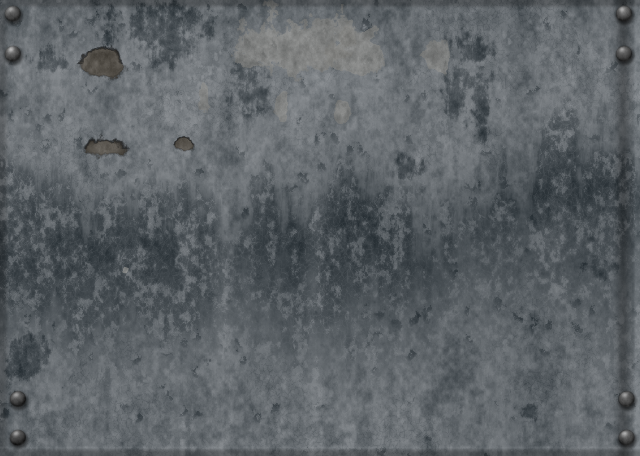
A Shadertoy shader for this texture:

```glsl
// Weathered blue-grey steel plate with dark stains, peeled paint, chips and rivets.
#define SHADOW vec3(.19, .22, .24)
#define HIGHLIGHT vec3(.56, .575, .59)
#define PRIMER vec3(.54, .54, .53)
#define RUST vec3(.33, .31, .28)
#define STAIN_DEPTH .47
#define GRAIN_GAIN .17
#define FINE_GAIN .19
#define CRACK_SCALE 75.
#define RIVET_RADIUS .0172

// Places in canvas fractions: centre xy, radii zw
const vec4 PEELS[7] = vec4[7](
  vec4(.452, .892, .08, .068), vec4(.555, .868, .04, .05),
  vec4(.535, .757, .011, .024), vec4(.69, .87, .022, .042),
  vec4(.318, .81, .012, .06), vec4(.197, .405, .011, .018),
  vec4(.442, .77, .011, .045));
const vec4 CHIPS[3] = vec4[3](
  vec4(.153, .86, .043, .029), vec4(.163, .674, .029, .026),
  vec4(.288, .683, .013, .016));
const vec4 BLOTS[9] = vec4[9](
  vec4(.73, .81, .035, .09), vec4(.25, .93, .07, .05),
  vec4(.945, .41, .024, .024), vec4(.268, .3, .015, .035),
  vec4(.08, .86, .04, .03), vec4(.64, .62, .025, .03),
  vec4(.39, .82, .02, .06), vec4(.05, .22, .05, .05),
  vec4(.83, .095, .012, .015));

vec2 hash2(vec2 p) {
  vec3 q = fract(p.xyx * vec3(.1031, .103, .0973));
  q += dot(q, q.yzx + 33.33);
  return fract((q.xx + q.yz) * q.zy);
}

// Smooth lattice noise in five layers, about -1 to 1
float layers(vec2 p) {
  float sum = 0., amp = .7;
  for (int i = 0; i < 5; i++) {
    vec2 c = floor(p), f = fract(p), e = vec2(1, 0);
    f = f * f * (3. - 2. * f);
    float low = mix(hash2(c).x, hash2(c + e).x, f.x);
    float high = mix(hash2(c + e.yx).x, hash2(c + 1.).x, f.x);
    sum += amp * (2. * mix(low, high, f.y) - 1.);
    p = p * 2.03 + 17.3;
    amp *= .6;
  }
  return sum;
}

// Cellular noise: nearest distance, border gap, random value of the cell
vec3 cells(vec2 p) {
  float near = 9., next = 9., id = 0.;
  for (int i = 0; i < 9; i++) {
    vec2 c = floor(p) + vec2(i % 3 - 1, i / 3 - 1);
    vec2 h = hash2(c + 50.);
    float d = length(c + h - p);
    if (d < near) { next = near; near = d; id = h.x; }
    else next = min(next, d);
  }
  return vec3(near, next - near, id);
}

float bell(float x, float centre, float width) {
  float d = (x - centre) / width;
  return exp(-d * d);
}

float reach(vec2 uv, vec4 spot) { return length((uv - spot.xy) / spot.zw); }

void mainImage(out vec4 fragColor, in vec2 fragCoord) {
  vec2 uv = fragCoord / iResolution.xy, p = fragCoord / iResolution.y;
  float cloud = layers(p * 5. + 60.);
  float grain = layers(p * 17. + 7.);
  float fine = layers(p * vec2(85, 65) + 3.);
  float streak = layers(p * vec2(14, 1.5) + 2.);
  float drip = layers(p * vec2(48, 8) + 9.);
  vec3 crack = cells(p * CRACK_SCALE + .7 * vec2(grain, drip));
  vec3 speck = cells(p * 30. + .5 * vec2(grain, fine));

  // Painted ground, dimmer at lower right
  float tone = .6 + .1 * smoothstep(.45, .75, uv.y) - .14 * smoothstep(.85, 1., uv.y);
  tone -= .06 * smoothstep(.5, .8, uv.x);
  tone += .1 * (cloud + streak) + .09 * drip + GRAIN_GAIN * grain + FINE_GAIN * fine;

  // Ragged stain across the middle
  float top = .54 + .07 * bell(uv.x, .43, .035) + .12 * bell(uv.x, .56, .065)
    + .14 * smoothstep(.68, .82, uv.x) + .05 * bell(uv.x, .03, .07);
  float bottom = .31 + .08 * smoothstep(.6, .8, uv.x);
  float ragged = .06 * (cloud + drip) + .075 * grain + .07 * streak + .03 * fine;
  float stain = smoothstep(-.045, .045, top - uv.y + ragged);
  stain *= smoothstep(bottom - .15, bottom + .1, uv.y + 1.3 * ragged);
  stain *= 1. - .35 * smoothstep(.62, .75, uv.x) * smoothstep(.6, .48, uv.y);
  stain *= 1. - .25 * bell(uv.x, .37, .05);
  for (int i = 0; i < 9; i++) {
    float d = reach(uv, BLOTS[i]) + .7 * grain + .6 * drip + .4 * fine;
    stain = max(stain, .66 * smoothstep(1.15, .4, d));
  }
  stain = max(stain, .42 * smoothstep(.42, .85, grain + .5 * cloud + .35 * fine));
  tone -= STAIN_DEPTH * stain;

  // Pale runs, worn flecks, crackle and pits
  float run = bell(uv.x, .347, .014) + bell(uv.x, .494, .012) + .5 * bell(uv.x, .625, .008);
  tone += .17 * run * smoothstep(.66, .52, uv.y) * (.5 + uv.y) * (1. + .5 * drip);
  tone += .17 * stain * smoothstep(.15, .65, fine + .5 * grain + .4 * drip);
  tone += .1 * smoothstep(.22, 0., crack.y) * mix(-smoothstep(0., .5, cloud), 1., stain);
  float pit = step(.86, speck.z) * smoothstep(.34, .1, speck.x + .14 * fine + .12 * grain);
  tone -= .24 * pit * (1. - stain);
  vec3 col = mix(SHADOW, HIGHLIGHT, clamp(tone, -.1, 1.15));

  // Peeled paint and rusty chips with dark upper rims
  float wear = .06 * (grain + fine);
  for (int i = 0; i < 7; i++) {
    float d = reach(uv, PEELS[i]) + .45 * cloud + .65 * grain + .16 * fine;
    col = mix(col, PRIMER + wear, .75 * smoothstep(1., .86, d));
  }
  for (int i = 0; i < 3; i++) {
    float d = reach(uv, CHIPS[i]) + .5 * grain + .25 * cloud + .12 * fine;
    float rim = smoothstep(.2, 0., abs(d - 1.)) * (uv.y > CHIPS[i].y ? .55 : .25);
    col = mix(col, RUST + wear, .9 * smoothstep(1.05, .92, d)) * (1. - rim);
  }

  // Worn frame and right-hand seam
  float frame = smoothstep(.016, .004, uv.x) + smoothstep(.98, .992, uv.y) + smoothstep(.02, .006, uv.y);
  col *= 1. - .22 * min(frame, 1.) - .28 * bell(uv.x, .974, .01);
  col += .03 * bell(uv.y, .018, .003) + .07 * smoothstep(.988, .994, uv.x);

  // Domed rivets in pairs at the four corners
  float soft = 1. / (iResolution.y * RIVET_RADIUS);
  for (int i = 0; i < 8; i++) {
    bool right = i > 3, upper = (i & 2) > 0, outer = (i & 1) > 0;
    float y = upper ? (outer ? .97 : .882) : (outer ? .04 : .125);
    float x = right ? (upper ? .975 : .979) : (upper ? .02 : .028);
    vec2 d = (p - vec2(x * iResolution.x / iResolution.y, y)) / RIVET_RADIUS;
    float r = length(d);
    col *= 1. - .5 * smoothstep(1.5, .8, length(d + vec2(-.1, .25)));
    vec3 normal = vec3(d, sqrt(max(0., 1. - r * r)));
    float light = max(0., dot(normal, normalize(vec3(-.25, .55, .8))));
    vec3 metal = vec3(.13 + .27 * light + .25 * pow(light, 12.) + wear);
    col = mix(col, metal, smoothstep(1. + soft, 1. - soft, r));
  }
  fragColor = vec4(clamp(col, 0., 1.), 1);
}
```
